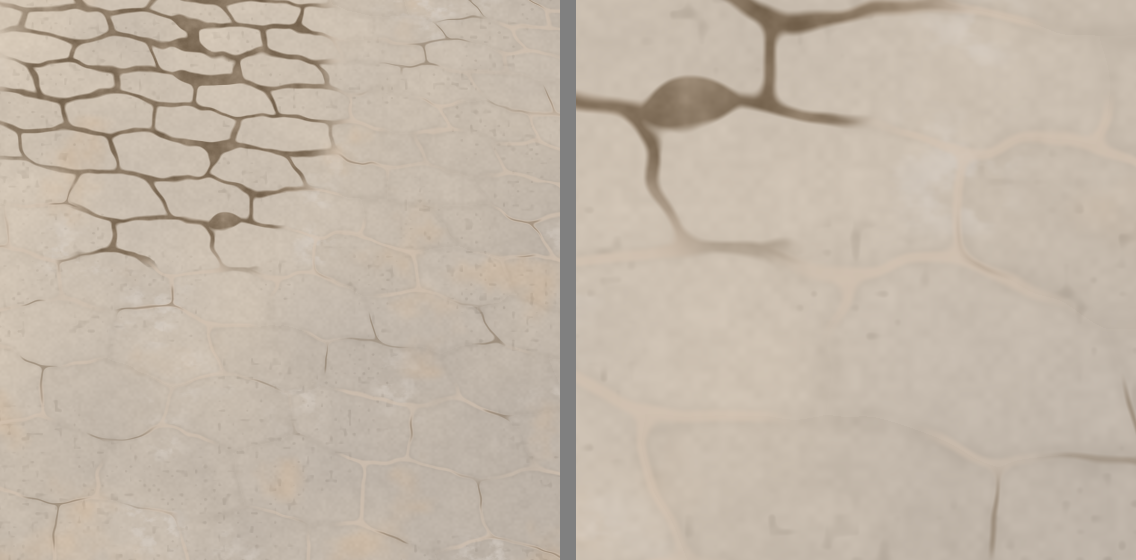
Left: the whole. Right: its middle third, enlarged.
Write a three.js fragment shader that draws this texture.

```glsl
// Worn stone paving seen at a slant: offset rows of rounded six-sided slabs.
// A perspective map feeds a jittered cell pattern whose joints are measured
// in canvas units; joints lie open and dark at upper left, sanded shut elsewhere.

#define SLAB_WIDTH 0.137
#define ROW_HEIGHT 0.047
#define PERSPECTIVE 0.8
#define ROW_SLOPE 0.10
#define JITTER vec2(0.30, 0.24)
#define OPEN_CENTRE vec2(0.31, 0.82)
#define OPEN_RADII vec2(0.31, 0.27)
#define WARM_STONE vec3(0.835, 0.782, 0.714)
#define GREY_STONE vec3(0.738, 0.698, 0.654)
#define PALE_SAND vec3(0.835, 0.765, 0.695)
#define DARK_SOIL vec3(0.500, 0.428, 0.345)
#define RUST vec3(0.840, 0.715, 0.580)

varying vec2 vUv;

float hash(vec2 p) {
  return fract(sin(dot(p, vec2(127.1, 311.7))) * 43758.5453);
}

float noise(vec2 p) {
  vec2 i = floor(p);
  vec2 f = fract(p);
  f = f * f * (3.0 - 2.0 * f);
  return mix(mix(hash(i), hash(i + vec2(1.0, 0.0)), f.x),
             mix(hash(i + vec2(0.0, 1.0)), hash(i + 1.0), f.x), f.y);
}

float fbm(vec2 p) {
  float sum = 0.0;
  float gain = 0.5;
  for (int i = 0; i < 4; i++) {
    sum += gain * noise(p);
    p = p * 2.03 + 17.3;
    gain *= 0.5;
  }
  return sum / 0.9375;
}

float smoothMin(float a, float b, float k) {
  float h = max(k - abs(a - b), 0.0) / k;
  return min(a, b) - h * h * k * 0.25;
}

// Centre of a slab; every second row is shifted by half a slab
vec2 slabCentre(vec2 id) {
  vec2 jitter = vec2(hash(id), hash(id + 53.7)) - 0.5;
  return id + 0.5 + vec2(0.5 * mod(id.y, 2.0), 0.0) + jitter * JITTER;
}

// Returns joint distance in canvas units (x) and a random value per slab (y)
vec2 paving(vec2 uv) {
  float depth = 1.0 - uv.y - ROW_SLOPE * uv.x;
  float near = 1.0 + PERSPECTIVE * depth;
  vec2 scale = vec2(SLAB_WIDTH * near, ROW_HEIGHT * near * near);
  vec2 q = vec2((uv.x - 0.2) / scale.x, depth / (ROW_HEIGHT * near)) + 20.0;
  float row = floor(q.y);
  vec2 base = vec2(floor(q.x - 0.5 * mod(row, 2.0)), row);

  vec2 centre = vec2(0.0);
  vec2 slab = base;
  float nearest = 100.0;
  for (int j = -1; j <= 1; j++) {
    for (int i = -1; i <= 1; i++) {
      vec2 id = base + vec2(float(i), float(j));
      vec2 c = slabCentre(id);
      float d = dot(c - q, c - q);
      if (d < nearest) { nearest = d; centre = c; slab = id; }
    }
  }

  float edge = 1.0;
  for (int j = -2; j <= 2; j++) {
    for (int i = -2; i <= 2; i++) {
      vec2 c = slabCentre(base + vec2(float(i), float(j)));
      vec2 across = c - centre;
      if (dot(across, across) > 0.001) {
        vec2 n = normalize(across);
        float d = dot(0.5 * (c + centre) - q, n) / length(n / scale);
        edge = smoothMin(edge, d, 0.006 * near);
      }
    }
  }
  return vec2(edge, hash(slab + 9.1));
}

void main() {
  vec2 uv = vUv;
  vec2 wobble = vec2(noise(uv * 13.0), noise(uv * 13.0 + 31.0)) - 0.5;
  wobble += 0.4 * (vec2(noise(uv * 45.0), noise(uv * 45.0 + 11.0)) - 0.5);
  vec2 slab = paving(uv + 0.018 * wobble);
  float edge = slab.x;

  // Region where the joints have been washed out
  float reach = length((uv - OPEN_CENTRE) / OPEN_RADII);
  float open = 1.0 - smoothstep(0.85, 1.10, reach + 0.4 * (noise(uv * 9.0) - 0.5));

  // Stone colour: warm at upper left, greyer to the right and below
  float cloud = fbm(uv * 5.0 + 3.0);
  float warmth = 0.78 - 0.68 * uv.x + 0.42 * (uv.y - 0.5) + 0.8 * (cloud - 0.5);
  vec3 color = mix(GREY_STONE, WARM_STONE, clamp(warmth, 0.0, 1.0));
  color += 0.018 * (slab.y - 0.5);

  // Rust stains, pale scuffs and soft grain
  float stain = smoothstep(0.60, 0.85, fbm(uv * 8.0 + 71.0));
  color = mix(color, RUST, 0.32 * stain);
  float scuff = smoothstep(0.54, 0.78, fbm(uv * 7.0 + 24.0));
  scuff *= smoothstep(0.42, 0.72, fbm(uv * vec2(45.0, 60.0)));
  color = mix(color, vec3(0.85, 0.82, 0.79), 0.55 * scuff * (1.0 - open));
  color += 0.036 * (fbm(uv * 50.0) - 0.5) + 0.022 * (noise(uv * 190.0) - 0.5);
  float pit = smoothstep(0.72, 1.0, noise(uv * 120.0 + 8.0));
  color -= 0.05 * pit * smoothstep(0.45, 0.70, noise(uv * 12.0 + 5.0));

  // Closed joints: broken sandy lines and dark hairline cracks
  float sand = smoothstep(0.35, 0.70, noise(uv * 14.0 + 47.0));
  float crack = smoothstep(0.60, 0.85, noise(uv * 17.0 + 83.0));
  color -= 0.018 * (1.0 - smoothstep(0.002, 0.011, edge)) * (1.0 - open);
  color = mix(color, PALE_SAND, 0.60 * sand * (1.0 - smoothstep(0.001, 0.005, edge)));
  color = mix(color, DARK_SOIL, 0.50 * crack * (1.0 - smoothstep(0.0, 0.003, edge)));

  // Open joints: soil with soft rims, swelling into gaps at worn corners
  float gap = 0.0020 + 0.0028 * noise(uv * 30.0);
  gap += 0.008 * smoothstep(0.64, 0.90, noise(uv * 15.0 + 19.0));
  float soil = open * (1.0 - smoothstep(gap - 0.002, gap + 0.0025, edge));
  vec3 soilColor = DARK_SOIL + 0.26 * (fbm(uv * 45.0 + 6.0) - 0.5);
  color = mix(color, soilColor, 0.92 * soil);

  gl_FragColor = vec4(color, 1.0);
}
```
